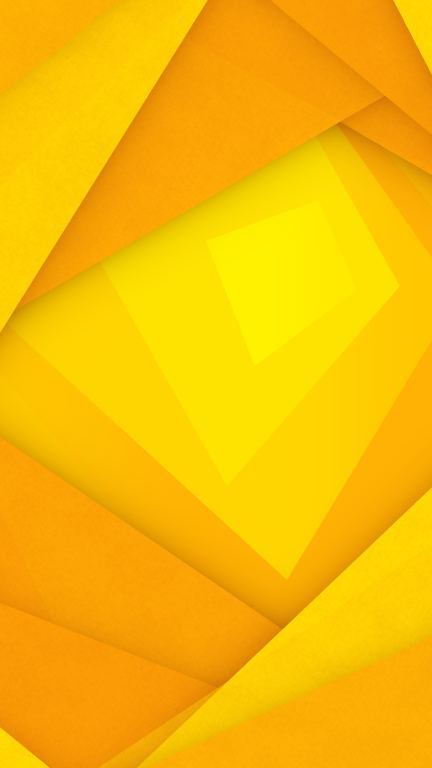
This background is drawn by a Shadertoy shader. Its source:

```glsl
// Overlapping amber paper sheets framing a nest of glowing yellow kites.
// Sheets are half-planes and kites are intersections of them, laid back to
// front with soft contact shadows, then grained with stretched value noise.
#define SPAN vec2(9.0, 16.0)
#define SHADOW_WIDTH 0.30
#define GRAIN 0.045
#define YELLOW vec3(1.0, 0.835, 0.005)
#define AMBER vec3(1.0, 0.70, 0.01)
#define ORANGE vec3(0.985, 0.635, 0.02)
#define DEEP vec3(0.98, 0.585, 0.02)
#define LEMON vec3(1.0, 0.945, 0.0)

float hash(vec2 p) {
    vec3 q = fract(vec3(p.xyx) * 0.1031);
    q += dot(q, q.yzx + 33.33);
    return fract((q.x + q.y) * q.z);
}

float noise(vec2 p) {
    vec2 i = floor(p), f = fract(p);
    f = f * f * (3.0 - 2.0 * f);
    return mix(mix(hash(i), hash(i + vec2(1, 0)), f.x),
               mix(hash(i + vec2(0, 1)), hash(i + vec2(1, 1)), f.x), f.y);
}

// Signed distance to the line a-b, positive on its left side
float edge(vec2 p, vec2 a, vec2 b) {
    vec2 along = normalize(b - a);
    return dot(p - a, vec2(-along.y, along.x));
}

// Convex kite with counter-clockwise corners, positive inside
float kite(vec2 p, vec2 a, vec2 b, vec2 c, vec2 d) {
    return min(min(edge(p, a, b), edge(p, b, c)),
               min(edge(p, c, d), edge(p, d, a)));
}

float cover(float d) {
    float aa = 0.6 * SPAN.y / iResolution.y;
    return smoothstep(-aa, aa, d);
}

// Translucent film without a shadow
void glaze(inout vec3 col, float d, vec3 tint, float amount) {
    col = mix(col, tint, cover(d) * amount);
}

// Opaque sheet that darkens whatever lies just outside it
void sheet(inout vec3 col, float d, vec3 tint, float shadow) {
    float contact = shadow * exp(min(d, 0.0) / SHADOW_WIDTH);
    col *= 1.0 - contact * vec3(0.55, 0.85, 1.0);
    col = mix(col, tint, cover(d));
}

// Fine speckle plus short fibres in two directions
float paper(vec2 p) {
    vec2 r = mat2(0.8, 0.6, -0.6, 0.8) * p;
    return noise(p * 26.0) * 0.5 + noise(r * vec2(8.0, 34.0)) * 0.4
         + noise(r * vec2(30.0, 9.0)) * 0.4 + noise(p * 2.0) * 0.5 - 0.9;
}

void mainImage(out vec4 fragColor, in vec2 fragCoord) {
    vec2 p = fragCoord / iResolution.xy * SPAN;

    // Glowing backdrop and nested kites
    vec3 col = mix(vec3(1.0, 0.78, 0.005), AMBER, smoothstep(0.0, 5.0, p.x));
    glaze(col, edge(p, vec2(2.4, 5.4), vec2(0.0, 8.25)), YELLOW, 0.2);
    glaze(col, edge(p, vec2(8.0, 12.9), vec2(9.0, 11.7)), YELLOW, 0.3);
    float outer = min(min(edge(p, vec2(0.1, 9.29), vec2(5.98, 3.92)),
                          edge(p, vec2(5.98, 3.92), vec2(9.0, 8.92))),
                      edge(p, vec2(9.0, 10.63), vec2(6.98, 13.46)));
    glaze(col, outer, mix(YELLOW, vec3(1.0, 0.78, 0.0), smoothstep(6.0, 9.0, p.x)), 1.0);
    float middle = kite(p, vec2(2.04, 10.63), vec2(4.73, 5.88),
                        vec2(8.33, 10.04), vec2(6.56, 13.19));
    middle = max(middle, min(min(edge(p, vec2(2.04, 10.63), vec2(4.73, 5.88)),
                                 edge(p, vec2(4.73, 5.88), vec2(8.33, 10.04))),
                             edge(p, vec2(8.33, 10.04), vec2(6.56, 13.19))));
    glaze(col, middle, vec3(1.0, 0.89, 0.0), 1.0);
    float inner = kite(p, vec2(4.29, 10.98), vec2(5.31, 8.38),
                       vec2(7.44, 9.96), vec2(6.63, 11.83));
    glaze(col, inner, LEMON, mix(1.0, 0.4, smoothstep(5.5, 7.4, p.x)));

    // Orange sheets across the top
    float roofRight = edge(p, vec2(7.08, 13.46), vec2(9.0, 12.35));
    float roof = edge(p, vec2(0.0, 9.35), vec2(7.08, 13.46));
    sheet(col, roofRight, ORANGE, 0.30);
    sheet(col, roof, mix(ORANGE, AMBER, 0.35 * exp(-roof)), 0.26);
    glaze(col, edge(p, vec2(3.85, 15.2), vec2(6.7, 13.7)), DEEP, 0.35);
    sheet(col, edge(p, vec2(5.63, 16.0), vec2(9.0, 13.19)), mix(ORANGE, DEEP, 0.4), 0.16);
    sheet(col, edge(p, vec2(8.19, 16.0), vec2(9.0, 14.44)), YELLOW, 0.20);

    // Yellow sheet down the left side with an amber corner
    float leftSheet = edge(p, vec2(0.0, 9.06), vec2(4.33, 16.0));
    sheet(col, leftSheet, vec3(1.0, 0.81, 0.005), 0.22);
    float leftFold = edge(p, vec2(0.0, 12.15), vec2(3.96, 16.0));
    glaze(col, leftFold, vec3(1.0, 0.78, 0.01), 0.6);
    sheet(col, edge(p, vec2(0.0, 14.02), vec2(2.5, 16.0)), vec3(0.99, 0.69, 0.01), 0.12);

    // Orange sheets at lower left
    float lowerLeft = edge(p, vec2(5.9, 2.88), vec2(0.0, 6.9));
    sheet(col, lowerLeft, ORANGE, 0.25);
    glaze(col, edge(p, vec2(0.0, 5.37), vec2(1.04, 3.19)) * -1.0, DEEP, 0.4);
    sheet(col, edge(p, vec2(4.54, 1.67), vec2(0.0, 3.44)), mix(ORANGE, DEEP, 0.6), 0.14);
    sheet(col, edge(p, vec2(1.04, 0.0), vec2(0.0, 0.85)), YELLOW, 0.14);

    // Yellow sheet and amber fold at lower right
    float lowerRight = edge(p, vec2(9.0, 5.85), vec2(2.85, 0.0));
    sheet(col, lowerRight, YELLOW, 0.22);
    glaze(col, edge(p, vec2(9.0, 4.65), vec2(4.48, 1.63)), vec3(1.0, 0.79, 0.01), 0.5);
    sheet(col, edge(p, vec2(9.0, 2.73), vec2(3.02, 0.0)), vec3(0.985, 0.68, 0.015), 0.14);

    // Grain on the framing sheets only
    float frame = max(max(max(roof, roofRight), leftSheet), max(lowerLeft, lowerRight));
    col *= 1.0 + GRAIN * paper(p) * cover(frame) * vec3(0.5, 1.2, 1.0);
    fragColor = vec4(clamp(col, 0.0, 1.0), 1.0);
}
```
